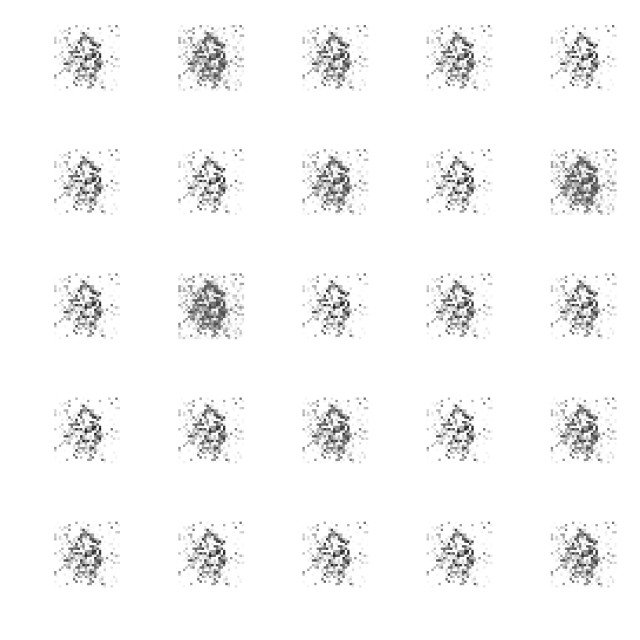
Give the GLSL for this pattern, as a Shadertoy shader.

```glsl
#define REPEATS 5
#define PITCH 0.194
#define TILE 0.1029
#define ORIGIN vec2(0.0846, 0.082)
#define CELLS 28.0
#define CRISP_GAMMA 1.7
#define HAZY_GAMMA 0.42
#define HAZY_INK 0.74
#define STROKE_FALLOFF 1.0
#define GAP_FALLOFF 3.4
#define OUTER_FALLOFF 13.0

// Haze of each tile, rows from top to bottom
const float HAZE[25] = float[25](
    0.40, 0.85, 0.55, 0.50, 0.12,
    0.38, 0.20, 0.72, 0.12, 0.95,
    0.35, 1.00, 0.10, 0.45, 0.42,
    0.15, 0.48, 0.66, 0.08, 0.65,
    0.50, 0.32, 0.30, 0.25, 0.62);

float hash(vec2 cell) {
    return fract(sin(dot(cell, vec2(12.9898, 78.233))) * 43758.5);
}

float segment(vec2 p, vec2 a, vec2 b) {
    vec2 ab = b - a;
    return length(p - a - ab * clamp(dot(p - a, ab) / dot(ab, ab), 0.0, 1.0));
}

// Distance to the dense strokes inside the blot
float strokes(vec2 p) {
    float d = segment(p, vec2(0.31, 0.74), vec2(0.47, 0.80));
    d = min(d, segment(p, vec2(0.50, 0.78), vec2(0.66, 0.70)));
    d = min(d, segment(p, vec2(0.69, 0.66), vec2(0.67, 0.38)) - 0.015);
    d = min(d, segment(p, vec2(0.29, 0.58), vec2(0.42, 0.66)));
    d = min(d, segment(p, vec2(0.40, 0.48), vec2(0.60, 0.53)));
    d = min(d, segment(p, vec2(0.38, 0.34), vec2(0.62, 0.36)));
    d = min(d, segment(p, vec2(0.22, 0.36), vec2(0.27, 0.52)));
    return min(d, segment(p, vec2(0.41, 0.17), vec2(0.63, 0.21)) - 0.02);
}

// Ink of one grain; the grain layout is shared by all tiles
float grainInk(vec2 cell, float haze) {
    if (any(lessThan(cell, vec2(0.0))) || any(greaterThanEqual(cell, vec2(CELLS)))) return 0.0;
    vec2 p = (cell + 0.5) / CELLS;

    // Ragged outline of the blot
    vec2 q = (p - vec2(0.475, 0.49)) / vec2(0.28, 0.36);
    float angle = atan(q.y, q.x);
    float radius = length(q) + 0.07 * sin(3.0 * angle + 1.0) + 0.05 * sin(7.0 * angle);
    float outside = smoothstep(0.85, 1.35, radius);

    // A steeper falloff leaves fewer dark grains
    float falloff = mix(STROKE_FALLOFF, GAP_FALLOFF, smoothstep(0.025, 0.075, strokes(p)));
    falloff = mix(falloff, OUTER_FALLOFF, outside);
    float gamma = mix(CRISP_GAMMA, HAZY_GAMMA, haze);
    float ink = pow(hash(cell + 3.0), falloff * gamma);
    return ink * mix(0.97, HAZY_INK, haze) * mix(1.0, 0.75, outside);
}

void mainImage(out vec4 fragColor, in vec2 fragCoord) {
    vec2 uv = fragCoord / iResolution.xy;

    // Tile index, then position in grains within the tile
    vec2 tile = clamp(floor((uv - ORIGIN) / PITCH + 0.2), 0.0, float(REPEATS - 1));
    vec2 grain = (uv - ORIGIN - tile * PITCH) / TILE * CELLS - 0.5;
    float haze = HAZE[(REPEATS - 1 - int(tile.y)) * REPEATS + int(tile.x)];

    // Blend neighbouring grains across one pixel
    vec2 cell = floor(grain);
    vec2 pixel = CELLS / (TILE * iResolution.xy);
    vec2 blend = clamp((grain - cell - 0.5) / pixel + 0.5, 0.0, 1.0);
    float lower = mix(grainInk(cell, haze), grainInk(cell + vec2(1.0, 0.0), haze), blend.x);
    float upper = mix(grainInk(cell + vec2(0.0, 1.0), haze), grainInk(cell + 1.0, haze), blend.x);

    fragColor = vec4(vec3(1.0 - mix(lower, upper, blend.y)), 1.0);
}
```
